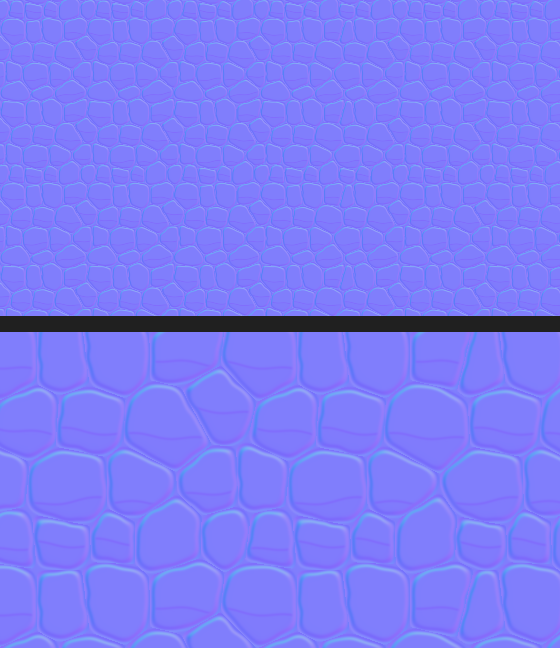
Top, the full canvas; bottom, a detail of the centre.
Write a WebGL 1 fragment shader that draws this texture map.

```glsl
precision mediump float;
#ifdef GL_FRAGMENT_PRECISION_HIGH
precision highp float;
#endif
// Tangent-space normal map of a rubble stone wall with repeating courses.
// Stones are cells of a weighted Voronoi diagram; their rounded rims, outer
// grooves and chipped creases tilt the otherwise flat surface normal.

uniform vec2 u_resolution;

// Lengths are fractions of the canvas height.
const vec2 CELL = vec2(0.0549, 0.0651);    // spacing of the stone lattice
const vec2 ORIGIN = vec2(0.192, 0.1574);   // lower left of the wide stone's cell
const vec2 REPEAT = vec2(5.0, 4.0);        // cells in one repeat
const float SEAM_COLUMN = 16.0;            // where the pattern skips ahead
const float SEAM_SKIP = 2.0;               // columns skipped at the seam
const float JITTER = 0.50;                 // scatter of stones in their cells
const float SIZE_SPREAD = 0.0013;          // variation of stone size
const float WIDE_BONUS = 0.0008;           // extra size of the wide stones
const float ROUNDING = 0.0040;             // corner softness
const float HALF_GAP = 0.0016;             // mortar beside each stone
const float WOBBLE = 0.0009;               // unevenness of the outline
const float RIM_WIDTH = 0.0018;
const float RIM_TILT = 0.37;
const float GROOVE_TILT = 0.13;
const vec2 LIT_SIDE = vec2(-0.45, 0.89);   // side with the crispest rims
const float CREASE_WIDTH = 0.0016;
const float CREASE_TILT = 0.12;
const float CREASE_SHARE = 0.65;           // share of stones with a crease
const float CHIP_TILT = 0.025;             // lean of the face under a crease
const vec3 FLAT_COLOR = vec3(0.50, 0.493, 0.99);
const float TAU = 6.28318;

vec3 hash3(vec2 k) {
  vec3 h = fract(vec3(k.xyx + 3.7) * vec3(0.1031, 0.1030, 0.0973));
  h += dot(h, h.yxz + 33.33);
  return fract((h.xxy + h.yzz) * h.zyx);
}

// Repeating cell key; the lowest course changes in every second repeat.
vec2 stoneKey(vec2 id) {
  id.x += SEAM_SKIP * step(SEAM_COLUMN, id.x);
  vec2 key = mod(id, REPEAT);
  float odd = mod(floor(id.y / REPEAT.y), 2.0);
  if (key.y < 0.5) key.y += 11.0 * odd;
  return key;
}

// Stone centre in xy and its size weight in z; a weight of -1 removes it.
vec3 stoneSite(vec2 id) {
  vec2 key = stoneKey(id);
  vec3 h = hash3(key);
  vec2 scatter = (h.xy - 0.5) * JITTER;
  float weight = h.z * SIZE_SPREAD;
  if (key.y > 0.5 && key.y < REPEAT.y) {
    // Four stones spread evenly over five cells.
    float side = 2.0 - mod(key.x + 2.0 * key.y, REPEAT.x);
    scatter.x += sign(side) * (0.625 - 0.25 * abs(side));
    if (abs(side) < 0.5) weight = -1.0;
  } else {
    // Course of wide stones, crowded in the odd repeats.
    scatter *= vec2(0.5, 0.3);
    weight *= 0.4;
    if (key.x < 0.5) weight += WIDE_BONUS;
    if (key.y < 0.5) {
      if (abs(key.x - 3.0) < 0.5) scatter.x += 0.4;
      if (abs(key.x - 2.5) > 1.0 && key.x > 0.5) weight = -1.0;
    }
  }
  return vec3((id + 0.5 + scatter) * CELL, weight);
}

float bell(float x, float width) {
  x /= width;
  return exp(-x * x);
}

void main() {
  vec2 p = gl_FragCoord.xy / u_resolution.y - ORIGIN;
  vec2 home = floor(p / CELL);

  // Find the stone that owns this point.
  vec2 ownId = home;
  vec3 own = vec3(0.0);
  float best = 1e3;
  for (int j = -2; j <= 2; j++) {
    for (int i = -2; i <= 2; i++) {
      vec2 id = home + vec2(float(i), float(j));
      vec3 site = stoneSite(id);
      vec2 r = p - site.xy;
      float power = dot(r, r) - site.z;
      if (power < best) { best = power; own = site; ownId = id; }
    }
  }

  // Blend the distances to all borders, and their outward directions.
  float sum = 0.0;
  vec2 outward = vec2(0.0);
  for (int j = -2; j <= 2; j++) {
    for (int i = -2; i <= 2; i++) {
      vec3 site = stoneSite(home + vec2(float(i), float(j)));
      vec2 across = site.xy - own.xy;
      float span = length(across);
      if (span > 0.0001) {
        vec2 r = p - site.xy;
        float border = (dot(r, r) - site.z - best) / (2.0 * span);
        float share = exp(-min(border / ROUNDING, 40.0));
        sum += share;
        outward += share * across / span;
      }
    }
  }
  outward /= max(length(outward), 1e-12);

  // Uneven outline, calm near the centre of small stones.
  vec3 trait = hash3(stoneKey(ownId) + 23.0);
  vec2 local = p - own.xy;
  float angle = atan(local.y, local.x + 1e-6);
  float ripple = sin(4.0 * angle + TAU * trait.x) + 0.5 * sin(7.0 * angle + TAU * trait.y);
  ripple *= smoothstep(0.006, 0.025, length(local));
  float inside = -log(max(sum, 1e-20)) * ROUNDING - HALF_GAP + WOBBLE * ripple;

  // Rim and groove; rims on the lit side are crisp, the others soft.
  float pixel = 0.5 / u_resolution.y;
  float lit = smoothstep(-0.3, 0.9, dot(outward, LIT_SIDE));
  float rimWidth = max(RIM_WIDTH * mix(1.3, 1.0, lit), pixel);
  float rim = RIM_TILT * mix(0.42, 1.0, lit) * bell(inside - 0.0018, rimWidth);
  float groove = GROOVE_TILT * bell(inside + 0.0016, max(RIM_WIDTH * 0.8, pixel));
  vec2 tilt = outward * (rim - groove);

  // Crease across the lower face, with a slight lean beneath it.
  float face = smoothstep(0.002, 0.006, inside) * step(trait.z, CREASE_SHARE);
  float bend = 0.002 * sin(local.x * 95.0 + TAU * trait.x) + 0.3 * (trait.y - 0.5) * local.x;
  float crease = local.y + 0.008 + 0.008 * trait.x + bend;
  tilt.y -= face * CREASE_TILT * bell(crease, max(CREASE_WIDTH, pixel));
  tilt.y -= face * CHIP_TILT * smoothstep(0.0, 0.004, -crease);

  float up = sqrt(max(1.0 - dot(tilt, tilt), 0.0));
  gl_FragColor = vec4(FLAT_COLOR + 0.5 * vec3(tilt, up - 1.0), 1.0);
}
```
